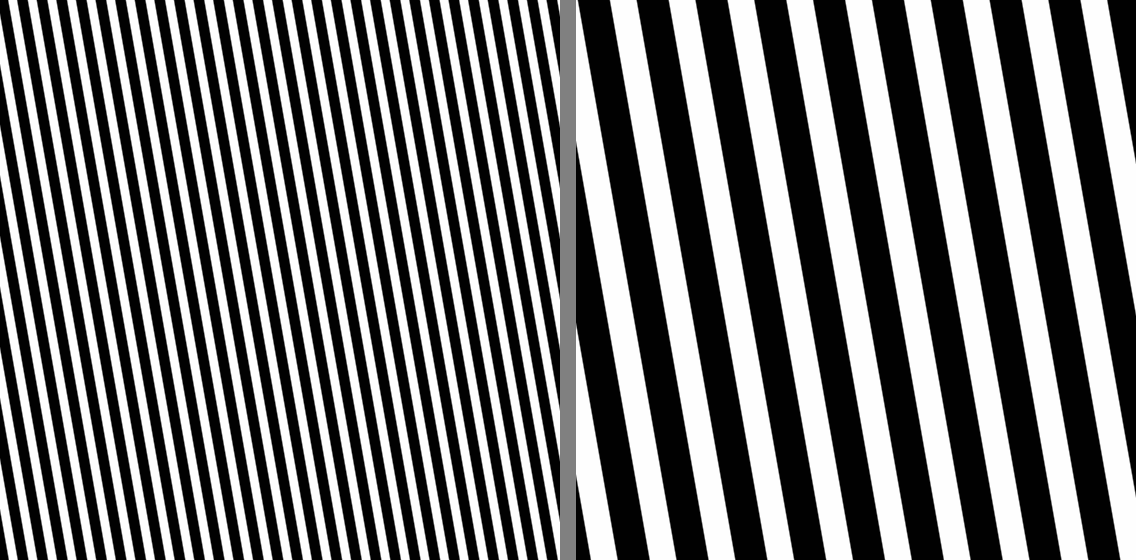
Left, the full canvas; right, a detail of the centre.
This pattern is drawn by a Shadertoy shader. Its source:

```glsl
// Draws even black and white stripes leaning ten degrees from vertical.

// Signed distance to the nearest black band, in stripe periods (negative inside).
float bandDistance(float phase, float center, float width) {
    return abs(fract(phase - center + 0.5) - 0.5) - 0.5 * width;
}

void mainImage(out vec4 fragColor, in vec2 fragCoord) {
    vec2 uv = fragCoord / iResolution.y;

    // Stripe phase along the direction across the bands
    float stripeCount = 29.0;
    float tilt = radians(10.0);
    float phase = stripeCount * dot(uv, vec2(cos(tilt), sin(tilt)));

    // Slightly soft edge, a little over one pixel wide
    float softness = 0.7 * stripeCount / iResolution.y;
    float d = bandDistance(phase, 0.18, 0.545);
    float light = clamp(0.5 + 0.5 * d / softness, 0.0, 1.0);

    vec3 ink = vec3(0.005);
    vec3 paper = vec3(0.995);
    fragColor = vec4(mix(ink, paper, light), 1.0);
}
```
